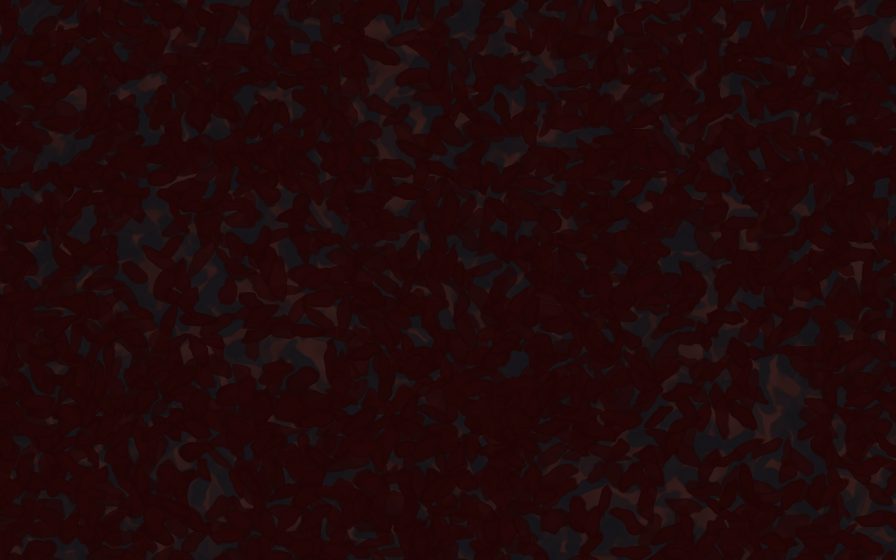
This texture is drawn by a Shadertoy shader. Its source:

```glsl
// Dark red oblong flakes lie in all directions over a dim slate and brown ground.
// Each layer scatters ellipses on a jittered grid, thinned out by slow noise;
// a slight warp of the plane makes their outlines ragged.

const vec3 BROWN = vec3(0.185, 0.098, 0.092);
const vec3 SLATE = vec3(0.086, 0.078, 0.094);
const vec3 RED   = vec3(0.139, 0.019, 0.021);

float hash(vec2 p) {
    return fract(sin(dot(p, vec2(127.1, 311.7))) * 43758.5453);
}

float noise(vec2 p) {
    vec2 i = floor(p);
    vec2 f = fract(p);
    f = f * f * (3.0 - 2.0 * f);
    float low  = mix(hash(i), hash(i + vec2(1.0, 0.0)), f.x);
    float high = mix(hash(i + vec2(0.0, 1.0)), hash(i + vec2(1.0, 1.0)), f.x);
    return mix(low, high, f.y);
}

// Shift the plane by small wobbles
vec2 warp(vec2 p, float frequency, float amount) {
    vec2 q = p * frequency;
    return p + amount * (vec2(noise(q), noise(q + 37.0)) - 0.5);
}

// Approximate signed distance to a turned ellipse
float ellipseDistance(vec2 p, float angle, vec2 radii) {
    float c = cos(angle);
    float s = sin(angle);
    vec2 q = vec2(c * p.x + s * p.y, c * p.y - s * p.x);
    return (length(q / radii) - 1.0) * radii.y;
}

// Paint one layer of flakes over the colour below
vec3 flakeLayer(vec3 below, vec2 p, float cellSize, float density, float rim,
                vec3 tint, float opacity, float softness, float seed) {
    vec3 color = below;
    vec2 home = floor(p / cellSize);
    for (int y = -1; y <= 1; y++) {
        for (int x = -1; x <= 1; x++) {
            vec2 cell = home + vec2(float(x), float(y));
            vec2 id = cell + seed;
            vec2 center = (cell + vec2(hash(id), hash(id + 11.3))) * cellSize;

            // Slow noise gathers the gaps into patches
            float presence = density + 0.70 * (noise(center * 7.0 + 5.0) - 0.5);
            if (hash(id + 23.7) > presence) continue;

            float angle = 6.2832 * hash(id + 41.9);
            vec2 radii = cellSize * vec2(mix(0.60, 0.95, hash(id + 53.1)),
                                         mix(0.23, 0.40, hash(id + 67.7)));
            float d = ellipseDistance(p - center, angle, radii);

            // Darker rim and a small change of tone per flake
            float body = smoothstep(0.0, 0.5 * radii.y, -d);
            float tone = mix(rim, 1.0, body) * mix(0.94, 1.06, hash(id + 79.3));
            float cover = smoothstep(softness, -softness, d);
            cover *= mix(opacity, 1.0, hash(id + 97.1));
            color = mix(color, tint * tone, cover);
        }
    }
    return color;
}

void mainImage(out vec4 fragColor, in vec2 fragCoord) {
    vec2 p = fragCoord / iResolution.y;
    float edge = max(0.0012, 0.5 / iResolution.y);
    vec2 ragged = warp(warp(p, 24.0, 0.016), 75.0, 0.008);

    // Ground: brown with slate facets
    vec3 color = BROWN * mix(0.86, 1.14, noise(p * 40.0));
    for (int i = 0; i < 2; i++) {
        float seed = 113.0 + 29.0 * float(i);
        color = flakeLayer(color, ragged + 0.019 * float(i), 0.044, 0.88, 0.95,
                           SLATE, 0.55, 2.0 * edge, seed);
    }

    // Red flakes, three layers deep
    for (int i = 0; i < 3; i++) {
        float seed = 211.0 + 47.0 * float(i);
        color = flakeLayer(color, ragged + 0.017 * float(i), 0.042, 0.59, 0.86,
                           RED, 0.72, edge, seed);
    }

    fragColor = vec4(color, 1.0);
}
```
